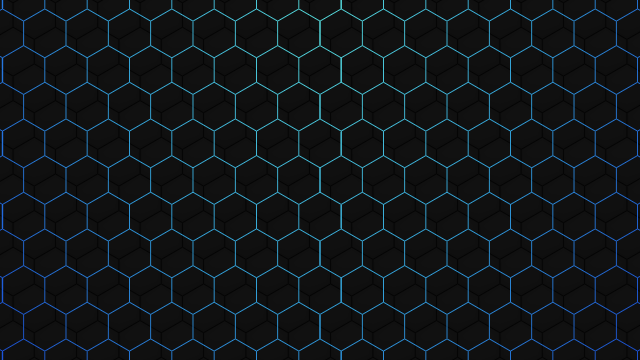
Write a WebGL 1 fragment shader that draws this pattern.

```glsl
precision highp float;
// Thin glowing honeycomb, about fifteen cells across, over a near-black panel.
// A second, darker honeycomb shifted by half a cell is engraved in the panel.
// Line colour runs from cyan at the top centre to blue in the lower corners.

uniform vec2 u_resolution;

// Offset from the nearest centre of a unit-pitch lattice of upright hexagons
vec2 hexLocal(vec2 p) {
  vec2 period = vec2(1.0, 1.7320508);
  vec2 a = mod(p, period) - 0.5 * period;
  vec2 b = mod(p - 0.5 * period, period) - 0.5 * period;
  return dot(a, a) < dot(b, b) ? a : b;
}

// Distance to the upright sides (x) and to the slanted sides (y)
vec2 sideDistances(vec2 local) {
  vec2 q = abs(local);
  return 0.5 - vec2(q.x, dot(q, vec2(0.5, 0.8660254)));
}

// Antialiased coverage of a line
float lineCoverage(float dist, float halfWidth, float pixel) {
  return clamp((halfWidth - dist) / pixel + 0.5, 0.0, 1.0);
}

vec3 glowColor(vec2 p) {
  float t = length(vec2(p.x, 0.7 * (p.y - 0.5)));
  vec3 cyan = vec3(0.36, 0.92, 0.91);
  vec3 sky = vec3(0.20, 0.66, 0.90);
  vec3 blue = vec3(0.11, 0.33, 0.86);
  vec3 upper = mix(cyan, sky, clamp(t / 0.6, 0.0, 1.0));
  return mix(upper, blue, clamp((t - 0.6) / 0.5, 0.0, 1.0));
}

void main() {
  vec2 p = (gl_FragCoord.xy - 0.5 * u_resolution) / u_resolution.y;
  float pitch = 0.1176;
  float pixel = 1.0 / (u_resolution.y * pitch);

  // The middle of an upright side lies at the canvas centre
  vec2 grid = p / pitch - vec2(0.5, 0.0);

  // Panel with gently shaded plates and dark engraved seams
  vec2 plate = hexLocal(grid - vec2(-0.25, 0.4330127));
  vec2 plateSides = sideDistances(plate);
  float seamDist = min(plateSides.x, plateSides.y);
  float panel = 0.064 + 0.008 * plate.y;
  panel *= 1.0 - 0.15 * exp(-seamDist * 18.0);
  panel = mix(panel, 0.008, 0.85 * lineCoverage(seamDist, 0.011, pixel));
  vec3 color = vec3(panel);

  // Every eighth column has heavier upright sides
  vec2 sides = sideDistances(hexLocal(grid));
  float column = abs(mod(grid.x + 4.25, 8.0) - 4.0);
  float heavy = step(column, 0.4) * step(sides.x, sides.y);
  float halfWidth = mix(0.0104, 0.0165, heavy);
  float glow = lineCoverage(min(sides.x, sides.y), halfWidth, pixel);
  color = mix(color, glowColor(p), glow);

  gl_FragColor = vec4(color, 1.0);
}
```
